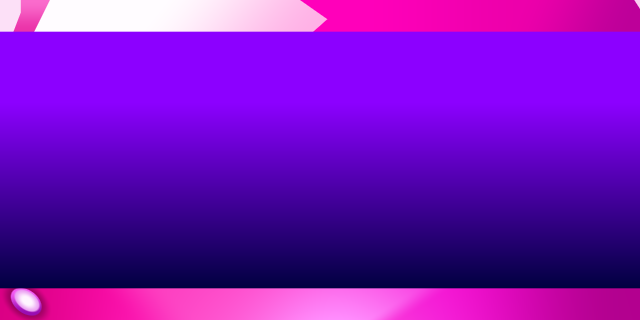
Write a Shadertoy shader that draws this background.

```glsl
// Violet gradient panel between two glossy pink strips with pale facets and a small gem.

// Soft step, about one pixel wide, positive inside
float cover(float d) {
    return clamp(d * iResolution.y + 0.5, 0.0, 1.0);
}

// Signed distance to the line a-b, positive on its right-hand side
float rightOf(vec2 p, vec2 a, vec2 b) {
    vec2 dir = normalize(b - a), q = p - a;
    return q.x * dir.y - q.y * dir.x;
}

vec3 topStrip(vec2 p) {
    vec3 col = mix(vec3(1.0, 0.0, 0.73), vec3(0.93, 0.0, 0.67), smoothstep(1.1, 1.65, p.x));
    col = mix(col, vec3(0.74, 0.0, 0.60), smoothstep(1.6, 2.0, p.x + 0.4 * (0.95 - p.y)));

    // Rose fold and pale facet at the far left
    vec3 fold = mix(vec3(0.92, 0.20, 0.66), vec3(0.98, 0.42, 0.80), smoothstep(0.9, 1.0, p.y));
    col = mix(col, fold, cover(0.3 - p.x));
    float leftFacet = min(0.065 - p.x, -rightOf(p, vec2(0.042, 0.901), vec2(0.065, 0.961)));
    col = mix(col, vec3(0.99, 0.88, 0.97), cover(leftFacet));

    // Large white arrow facet, blushing towards its tip
    float arrow = rightOf(p, vec2(0.107, 0.901), vec2(0.156, 1.0));
    arrow = min(arrow, rightOf(p, vec2(1.023, 0.940), vec2(0.979, 0.901)));
    arrow = min(arrow, rightOf(p, vec2(0.9375, 1.0), vec2(1.023, 0.940)));
    float blush = smoothstep(0.45, 1.05, p.x + 0.8 * (0.95 - p.y));
    vec3 arrowColor = mix(vec3(1.0, 0.99, 1.0), vec3(1.0, 0.69, 0.90), blush);
    col = mix(col, arrowColor, cover(arrow));

    // Pale sliver in the right corner
    float corner = rightOf(p, vec2(2.0, 0.972), vec2(1.982, 1.0));
    return mix(col, vec3(0.98, 0.80, 0.95), cover(corner));
}

vec3 bottomStrip(vec2 p) {
    vec3 col = mix(vec3(0.86, 0.0, 0.52), vec3(0.98, 0.02, 0.64), smoothstep(0.0, 0.45, p.x));
    col = mix(col, vec3(0.95, 0.0, 0.80), smoothstep(0.8, 1.4, p.x));
    col = mix(col, vec3(0.70, 0.0, 0.56), smoothstep(1.35, 1.95, p.x));

    // Wide orchid glow, dimmed beyond a slanted ray
    float glow = exp(-pow(abs(p.x - 1.03) / 0.43, 2.0)) * (1.0 - 2.5 * p.y);
    float ray = smoothstep(-0.03, 0.03, rightOf(p, vec2(1.20, 0.0), vec2(1.36, 0.099)));
    col = mix(col, vec3(1.0, 0.56, 1.0), glow * (1.0 - 0.55 * ray));
    float leftSheen = smoothstep(0.40, 0.62, p.x + p.y) * smoothstep(1.1, 0.6, p.x);
    col = mix(col, vec3(1.0, 0.36, 0.80), 0.55 * leftSheen);

    // Tilted gem: shadow, violet rim and bright face
    vec2 q = p - vec2(0.082, 0.057);
    q = mat2(0.80, 0.60, -0.60, 0.80) * q;
    vec2 gem = vec2(q.x * 0.80 - q.y * 0.0, q.y);
    float r = length(gem / vec2(0.043, 0.036));
    col *= 1.0 - 0.30 * smoothstep(1.7, 0.9, r);
    vec3 rim = mix(vec3(0.60, 0.05, 0.70), vec3(0.95, 0.35, 0.95), smoothstep(0.02, 0.09, p.y));
    col = mix(col, rim, cover((1.0 - r) * 0.036));
    float face = length((gem - vec2(0.0, 0.004)) / vec2(0.036, 0.028));
    vec3 faceColor = mix(vec3(1.0, 0.96, 1.0), vec3(0.92, 0.62, 0.95), smoothstep(0.3, 1.0, face));
    return mix(col, faceColor, smoothstep(1.08, 0.88, face));
}

void mainImage(out vec4 fragColor, in vec2 fragCoord) {
    // Canvas is two units wide and one unit high
    vec2 p = fragCoord / iResolution.xy * vec2(2.0, 1.0);

    // Panel: navy at the foot, flat violet above two thirds
    float rise = clamp((p.y - 0.099) / 0.581, 0.0, 1.0);
    vec3 col = mix(vec3(0.0, 0.0, 0.25), vec3(0.55, 0.0, 1.0), rise);

    col = mix(col, topStrip(p), cover(p.y - 0.901));
    col = mix(col, bottomStrip(p), cover(0.099 - p.y));
    fragColor = vec4(col, 1.0);
}
```
